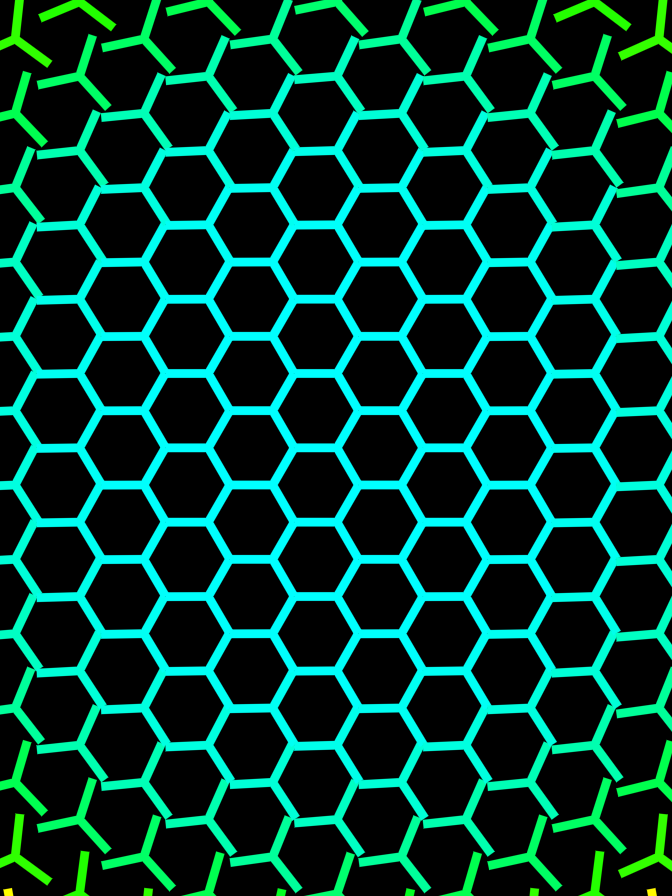
Reproduce this pattern procedurally as a Shadertoy shader.

```glsl
// A honeycomb woven from three-armed stars, one on every second vertex.
// Stars twist with distance from the centre, so the mesh breaks apart
// toward the corners while its hue drifts from cyan to yellow.

const float THIRD_TURN = 2.0943951;
const float ARM = 0.0479;         // arm length, in canvas heights
const float HALF_WIDTH = 0.0049;  // half the thickness of an arm
const vec2 SHIFT = vec2(0.0012, 0.0002);

vec3 hueColor(float hue) {
    return clamp(abs(mod(hue * 6.0 + vec3(0.0, 4.0, 2.0), 6.0) - 3.0) - 1.0, 0.0, 1.0);
}

// Share of a full cycle that a star has gone through at a given radius
float twistAt(float radius) {
    return 2.7 * pow(radius, 4.8);
}

float boxDistance(vec2 p, vec2 halfSize) {
    vec2 d = abs(p) - halfSize;
    return length(max(d, 0.0)) + min(max(d.x, d.y), 0.0);
}

// Fold the plane onto one arm; at zero turn an arm points left
float starDistance(vec2 p, float turn) {
    float angle = atan(p.y, p.x) - 1.5 * THIRD_TURN - turn;
    angle -= THIRD_TURN * round(angle / THIRD_TURN);
    vec2 q = length(p) * vec2(cos(angle), sin(angle));
    return boxDistance(q, vec2(ARM, HALF_WIDTH));
}

// Centre of the star in a column and row; odd columns sit half a row higher
vec2 starCentre(float column, float row, vec2 spacing) {
    return vec2(column, row + 0.5 * mod(column, 2.0)) * spacing;
}

void mainImage(out vec4 fragColor, in vec2 fragCoord) {
    vec2 p = (fragCoord - 0.5 * iResolution.xy) / iResolution.y - SHIFT;
    float pixel = 1.0 / iResolution.y;
    vec2 spacing = ARM * vec2(1.5, sqrt(3.0));
    float homeColumn = round(p.x / spacing.x);
    vec3 color = vec3(0.0);

    // Neighbouring stars can reach into this cell
    for (int i = -1; i <= 1; i++) {
        float column = homeColumn + float(i);
        float homeRow = round(p.y / spacing.y - 0.5 * mod(column, 2.0));
        for (int j = -1; j <= 1; j++) {
            vec2 centre = starCentre(column, homeRow + float(j), spacing);
            float twist = twistAt(length(centre + SHIFT));
            float d = starDistance(p - centre, twist * THIRD_TURN);
            float cover = smoothstep(0.75 * pixel, -0.75 * pixel, d);
            color = mix(color, hueColor(0.5 - twist), cover);
        }
    }
    fragColor = vec4(color, 1.0);
}
```
